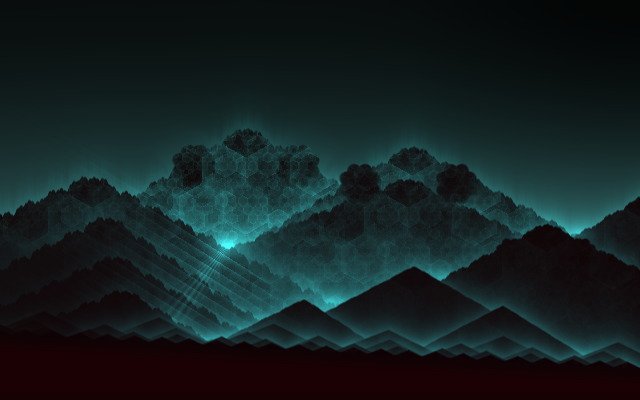
This background is drawn by a Shadertoy shader. Its source:

```glsl
// Glowing teal mountains of clustered hexagonal blocks above a dark red plain.
// Peaks are tent-shaped distance fields painted back to front; each casts a halo
// on what lies behind it, and nested hexagon cells carve its face.

#define GLOW vec3(0.14, 0.60, 0.61)
#define HAZE vec3(0.10, 0.23, 0.23)
#define SHADOW vec3(0.060, 0.010, 0.018)
#define GROUND vec3(0.105, 0.004, 0.014)
#define RIM_GLOW 0.24
#define WIDE_GLOW 0.045
#define BUMP_SIZE 0.010
#define CELL_SCALE 9.0
#define BEAM_START vec2(0.567, 0.385)
#define BEAM_DIR vec2(-0.605, -0.796)

const int PEAKS = 12;

// Peak x, peak y, left slope, right slope
const vec4 shape[PEAKS] = vec4[PEAKS](
    vec4(0.615, 0.670, 0.62, 0.62), vec4(1.030, 0.625, 0.60, 0.55),
    vec4(1.020, 0.545, 0.40, 0.50), vec4(0.230, 0.545, 0.45, 0.53),
    vec4(1.620, 0.510, 0.60, 0.60), vec4(0.270, 0.445, 0.50, 0.70),
    vec4(0.290, 0.348, 0.45, 0.62), vec4(1.365, 0.435, 0.54, 0.50),
    vec4(1.035, 0.333, 0.52, 0.58), vec4(0.310, 0.265, 0.40, 0.60),
    vec4(0.760, 0.250, 0.50, 0.65), vec4(1.257, 0.235, 0.52, 0.62));

// Haze amount, shoulder offset (0 for none), shoulder drop, roughness
const vec4 style[PEAKS] = vec4[PEAKS](
    vec4(0.66, 0.130, 0.085, 1.0), vec4(0.46, 0.0, 0.0, 0.9),
    vec4(0.30, 0.121, 0.005, 0.8), vec4(0.27, 0.0, 0.0, 1.2),
    vec4(0.08, 0.0, 0.0, 0.6), vec4(0.14, 0.0, 0.0, 1.2),
    vec4(0.06, 0.0, 0.0, 1.1), vec4(0.03, 0.088, 0.068, 0.6),
    vec4(0.0, 0.0, 0.0, 0.15), vec4(0.0, 0.0, 0.0, 0.9),
    vec4(0.0, 0.0, 0.0, 0.2), vec4(0.0, 0.0, 0.0, 0.1));

// Valley lights: x, y, strength
const vec3 lights[4] = vec3[4](
    vec3(0.567, 0.385, 1.1), vec3(0.83, 0.245, 0.55),
    vec3(1.105, 0.308, 0.45), vec3(1.448, 0.417, 0.35));

float hash(vec2 p) {
    return fract(sin(dot(p, vec2(27.17, 61.73))) * 4375.85);
}

// Hexagonal distance (1 at the cell edge) and a random value for the cell
vec2 hexCell(vec2 p) {
    vec2 s = vec2(1.0, 1.732);
    vec2 a = mod(p, s) - 0.5 * s;
    vec2 b = mod(p - 0.5 * s, s) - 0.5 * s;
    vec2 c = dot(a, a) < dot(b, b) ? a : b;
    vec2 d = abs(c);
    float edge = 2.0 * max(d.x, dot(d, vec2(0.5, 0.866)));
    return vec2(edge, hash(floor((p - c) * 2.0 + 0.5)));
}

// Uneven seams and random block shades over four nested scales
float blocks(vec2 p) {
    float sum = 0.0, scale = CELL_SCALE, weight = 0.42;
    for (int i = 0; i < 4; i++) {
        vec2 cell = hexCell(p * scale);
        sum += weight * (pow(cell.x, 5.0) * cell.y + 0.7 * cell.y - 0.5);
        p += 0.13;
        scale *= 2.1;
        weight *= 0.85;
    }
    return sum;
}

float scallops(float x) {
    return abs(sin(x * 48.0)) + 0.6 * abs(sin(x * 117.0 + 1.0))
         + 0.3 * abs(sin(x * 310.0));
}

// Lobed round cluster on each shoulder of a peak
float shoulderDistance(vec2 q, float offset, float drop) {
    vec2 d = vec2(abs(q.x) - offset, q.y + drop);
    float lobes = abs(sin(4.0 * atan(d.y, d.x + 0.0001)));
    return length(d) - offset * (0.37 + 0.07 * lobes);
}

float coverage(float d) {
    float px = 1.2 / iResolution.y;
    return 1.0 - smoothstep(-px, px, d);
}

vec3 halo(float d, float wide) {
    return GLOW * (RIM_GLOW * exp(-max(d, 0.0) * 50.0)
                 + WIDE_GLOW * exp(-max(wide, 0.0) * 9.0));
}

// Point lights and a striped beam falling into the valley
vec3 valleyLight(vec2 p) {
    float sum = 0.0;
    for (int i = 0; i < 4; i++) {
        float d = length((p - lights[i].xy) * vec2(0.8, 1.1));
        sum += lights[i].z * (0.65 * exp(-d * 45.0) + 0.24 * exp(-d * 13.0));
    }
    vec2 q = p - BEAM_START;
    float along = dot(q, BEAM_DIR);
    float across = dot(q, vec2(-BEAM_DIR.y, BEAM_DIR.x));
    float inside = smoothstep(0.0, 0.02, along) * exp(-max(along, 0.0) * 5.0);
    float spread = across / (0.012 + 0.09 * max(along, 0.0));
    float stripes = 0.6 + 0.4 * sin(across / (0.02 + max(along, 0.0)) * 70.0);
    sum += 0.45 * inside * stripes * exp(-spread * spread);
    // Terraces stepping down on both sides of the beam
    float fan = inside * exp(-abs(across) * 7.0);
    sum += 0.4 * fan * (pow(fract((p.y + 0.62 * p.x) * 38.0), 3.0) - 0.2);
    return GLOW * sum;
}

void mainImage(out vec4 fragColor, in vec2 fragCoord) {
    vec2 p = fragCoord / iResolution.y;

    // Sky
    float low = clamp((1.0 - p.y) / 0.55, 0.0, 1.0);
    vec3 col = mix(vec3(0.034, 0.050, 0.050), vec3(0.14, 0.25, 0.25), pow(low, 1.6));
    col *= 1.0 - 0.6 * smoothstep(0.8, 1.6, p.x) * smoothstep(0.45, 1.0, p.y);

    // Light is weak in the lower left corner
    float lit = max(smoothstep(0.1, 0.55, p.x), smoothstep(0.33, 0.48, p.y));
    lit = 0.15 + 0.85 * lit;
    vec2 m = (p - vec2(0.72, 0.25)) / vec2(0.32, 0.14);
    float mist = exp(-dot(m, m));

    // Mountains
    for (int i = 0; i < PEAKS; i++) {
        if (i == 7) col += valleyLight(p);
        vec4 s = shape[i];
        vec4 t = style[i];
        vec2 q = p - s.xy;
        float tent = 0.87 * (q.y + max(-q.x * s.z, q.x * s.w));
        float d = tent - t.w * BUMP_SIZE * scallops(q.x);
        float rim = 0.0;
        if (t.y > 0.0) {
            float shoulder = shoulderDistance(q, t.y, t.z);
            rim = exp(-abs(shoulder) * 90.0) - 0.8 * coverage(shoulder);
            d = min(d, shoulder);
        }
        float depth = smoothstep(0.03, 0.32, -d);
        float light = (0.04 + 0.55 * t.x) * (blocks(q) + 0.25 * rim);
        light += (0.01 + t.x) * 0.5 * mist + (0.1 + t.x) * 0.15 * depth;
        vec3 face = mix(SHADOW, HAZE, t.x) + GLOW * light * lit;
        float near = max(d, 0.5 * tent);
        col = mix(col + halo(near, tent) * lit, max(face, 0.0), coverage(d));
    }

    // Foothills: rows of shrinking diamonds
    float plain = 0.165 - 0.054 * p.x;
    float height = 0.07;
    for (int i = 0; i < 4; i++) {
        float wave = abs(fract((p.x - 1.115) / (4.1 * height) + 0.29 * float(i)) - 0.5);
        float d = 0.87 * (p.y - plain - 2.0 * height * (0.5 - wave) * 0.9);
        vec3 face = SHADOW + GLOW * 0.04 * blocks(p) * lit;
        col = mix(col + 0.7 * halo(d, d) * lit, max(face, 0.0), coverage(d));
        height *= 0.62;
    }

    // Plain
    float below = plain - p.y;
    vec3 soil = mix(SHADOW, GROUND, smoothstep(0.0, 0.05, below));
    soil *= 0.8 + 0.2 * smoothstep(0.0, 0.03, p.y);
    col = mix(col, soil, coverage(-below));

    fragColor = vec4(clamp(col, 0.0, 1.0), 1.0);
}
```
